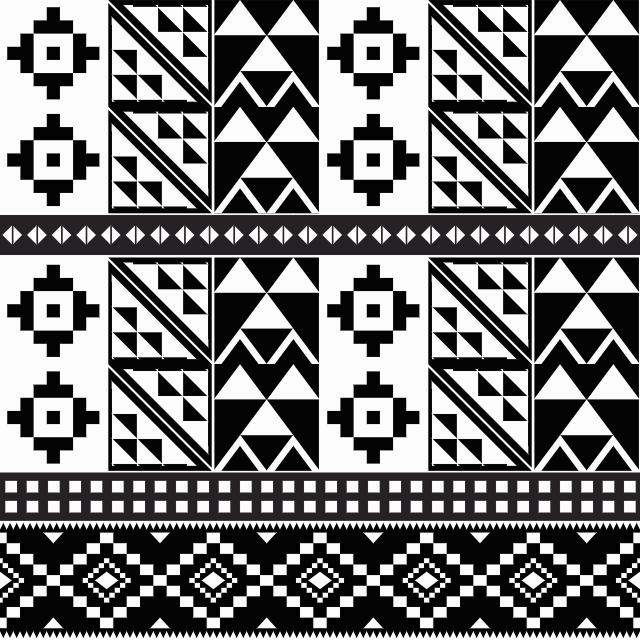
This pattern is drawn by a three.js fragment shader. Its source:

```glsl
varying vec2 vUv;

#define TILE 128.0          // tile side; the canvas is six tiles wide
#define SOFT 0.75           // edge softness
#define SLOPE 0.745         // half width over height of the large triangles
#define STRIPE_GAP 14.0     // diagonal bar, half thickness along x
#define DIAMONDS 26.0       // diamonds across the narrow band
#define SQUARES 30.0        // squares across the checked band
#define TEETH 96.0          // teeth across the woven band
#define BLACK vec3(0.01)
#define WHITE vec3(0.99)
#define CHARCOAL vec3(0.15, 0.13, 0.14)

const float SPAN = 6.0 * TILE;

float fill(float d) { return 1.0 - smoothstep(-SOFT, SOFT, d); }

float box(vec2 p, vec2 halfSize) {
  vec2 d = abs(p) - halfSize;
  return max(d.x, d.y);
}

// Upright triangle: dx from its axis, h below its apex
float wedge(float dx, float h) { return (abs(dx) - SLOPE * h) * 0.8; }

// Offset from the middle of the nearest of n repeats across
float repeatX(float x, float n) {
  float period = SPAN / n;
  return mod(x, period) - 0.5 * period;
}

// Stepped cross with a hollow centre and a dot
float crossTile(vec2 p) {
  vec2 c = abs(p - 0.5 * TILE) / 15.8;
  c = vec2(max(c.x, c.y), min(c.x, c.y));
  float arms = min(box(c, vec2(3.5, 0.5)), box(c, vec2(2.5, 1.5)));
  float d = max(arms, -box(c, vec2(1.5)));
  return fill(min(d, box(c, vec2(0.5))) * 15.8);
}

// Two framed half tiles, each holding three small triangles
float diagonalTile(vec2 p) {
  vec2 c = p - 0.5 * TILE;
  float edge = abs(c.x) - 62.0;
  if (c.x > c.y) c = -c;
  float across = c.y - c.x;
  float inner = max(max(-58.0 - c.x, c.y - 58.0), (STRIPE_GAP - across) * 0.7);

  vec2 grid = vec2(c.x + 57.0, 55.0 - c.y) / 30.0;
  vec2 cell = floor(grid);
  vec2 t = fract(grid) * 30.0;
  float tri = max((29.5 - t.x - t.y) * 0.7, max(t.x, t.y) - 29.2);
  float small = fill(tri) * step(cell.x + cell.y, 1.5);

  float white = max(fill(inner) * (1.0 - small), fill((across - 1.8) * 0.7));
  return fill(edge) * (1.0 - white);
}

// Paired peaks above a large peak with a zigzag foot
float peakTile(vec2 p) {
  float mid = p.x - 0.5 * TILE;
  float twin = mod(p.x, 64.0) - 32.0;
  float peaks = max(wedge(twin, p.y), p.y - 42.3);
  float large = wedge(mid, p.y - 42.3);
  float inverted = max(wedge(mid, 127.5 - p.y), 85.3 - p.y);
  float foot = wedge(twin, p.y - 98.0);
  large = max(large, -min(inverted, foot));
  return fill(abs(mid) - 62.7) * (1.0 - fill(min(peaks, large)));
}

// Two rows of tiles, three kinds in turn
float tileBlock(vec2 p) {
  vec2 local = mod(p, TILE);
  float kind = mod(floor(p.x / TILE), 3.0);
  float ink = kind < 0.5 ? crossTile(local)
            : kind < 1.5 ? diagonalTile(local) : peakTile(local);
  return ink * fill(abs(p.y - TILE) - TILE);
}

// Diamond outline made of square steps
float steppedRing(vec2 p, vec2 cell) {
  float d = SPAN;
  for (int i = 0; i < 5; i++) {
    float k = float(i);
    d = min(d, box(abs(p) - vec2(k, 4.0 - k) * cell, 0.5 * cell));
  }
  return d;
}

float diamondBand(vec2 p) {
  float dx = repeatX(p.x, DIAMONDS);
  float d = (abs(dx) + abs(p.y) - 11.8) * 0.7;
  return fill(max(d, 1.0 - abs(dx - 0.4)));
}

float squareBand(vec2 p) {
  return fill(box(vec2(repeatX(p.x - 0.6, SQUARES), abs(p.y) - 12.0), vec2(7.0)));
}

// Black toothed strip with nested diamonds; p.y is measured from its middle
float wovenBand(vec2 p) {
  float h = abs(p.y);
  float tooth = 2.0 * abs(repeatX(p.x, TEETH));
  float strip = fill((h - 69.0 + tooth) * 0.45);
  vec2 q = vec2(mod(p.x + 64.0, TILE) - 64.0, p.y);
  float d = min(steppedRing(q, vec2(16.0, 12.75)), steppedRing(q, vec2(6.4, 5.9)));
  d = min(d, (abs(q.x) * 0.75 + h - 10.5) * 0.8);
  float notch = max((64.0 - abs(q.x) - 0.92 * (h - 44.5)) * 0.74, h - 57.5);
  return strip * (1.0 - fill(min(d, notch)));
}

void main() {
  vec2 p = vec2(vUv.x, 1.0 - vUv.y) * SPAN;  // y runs downward
  float ink = tileBlock(p) + tileBlock(p - vec2(0.0, 309.0));
  ink += wovenBand(p - vec2(0.0, 696.5));
  vec3 color = mix(WHITE, BLACK, clamp(ink, 0.0, 1.0));

  // Charcoal bands with white shapes
  vec2 upper = p - vec2(0.0, 282.0);
  vec2 lower = p - vec2(0.0, 596.0);
  color = mix(color, mix(CHARCOAL, WHITE, diamondBand(upper)), fill(abs(upper.y) - 24.0));
  color = mix(color, mix(CHARCOAL, WHITE, squareBand(lower)), fill(abs(lower.y) - 29.0));
  gl_FragColor = vec4(color, 1.0);
}
```
